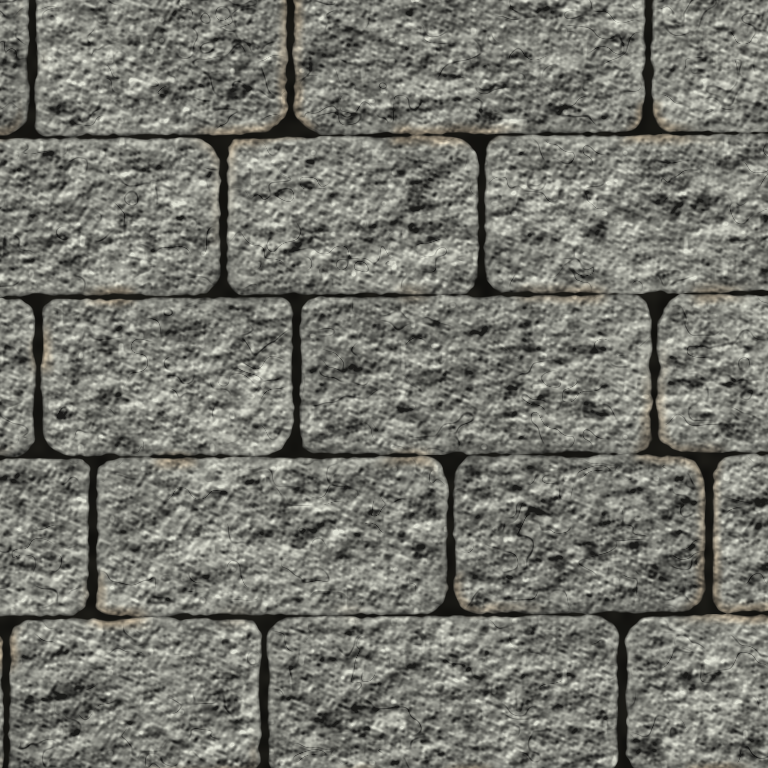
Write a WebGL 1 fragment shader that draws this texture.

```glsl
precision highp float;
// Wall of rough grey split-face concrete blocks, long and short, in staggered courses.

uniform vec2 u_resolution;

const float COURSE = 0.2085;     // height of one course
const float FIRST_JOINT = 0.179; // first bed joint below the top edge
const float TILT = 0.006;        // slight slope of the bed joints
const float PAIR = 0.802;        // one short plus one long block
const float SHORT = 0.336;       // length of a short block
const vec2 HALF_GAP = vec2(0.0050, 0.0021);

const vec3 GAP_COLOR = vec3(0.085, 0.083, 0.070);
const vec3 STONE_TINT = vec3(1.0, 1.005, 0.947);
const vec3 RUST_TINT = vec3(1.06, 0.98, 0.90);

float hash(vec2 p) {
  return fract(sin(dot(p, vec2(127.1, 311.7))) * 43758.5453);
}

float noise(vec2 p) {
  vec2 i = floor(p);
  vec2 f = fract(p);
  f = f * f * (3.0 - 2.0 * f);
  float low = mix(hash(i), hash(i + vec2(1.0, 0.0)), f.x);
  float high = mix(hash(i + vec2(0.0, 1.0)), hash(i + 1.0), f.x);
  return mix(low, high, f.y);
}

// Height of the broken stone face, coarse lumps down to sand grains
float roughHeight(vec2 p) {
  p *= vec2(27.0, 34.0);
  float height = 0.0;
  float amplitude = 0.5;
  for (int i = 0; i < 4; i++) {
    height += amplitude * noise(p);
    p = mat2(1.6, 1.3, -1.3, 1.6) * p + 17.3;
    amplitude *= 0.72;
  }
  return height;
}

// Thin broken fissures that run mostly sideways
float fissures(vec2 p) {
  vec2 warp = vec2(noise(p * 45.0), noise(p * 45.0 + 31.0)) - 0.5;
  float ridge = abs(noise(p * vec2(24.0, 46.0) + warp * 1.8) - 0.5);
  float broken = smoothstep(0.42, 0.68, noise(p * 34.0 + 71.0));
  return (1.0 - smoothstep(0.0, 0.075, ridge)) * broken;
}

// Start of a short block in each course, counted from the top
float courseShift(float row) {
  float k = mod(row, 5.0);
  return k < 0.5 ? 0.042 : k < 1.5 ? 0.291 : k < 2.5 ? 0.050 : k < 3.5 ? 0.587 : 0.008;
}

float roundedBox(vec2 p, vec2 halfSize, float radius) {
  vec2 q = abs(p) - halfSize + radius;
  return length(max(q, 0.0)) + min(max(q.x, q.y), 0.0) - radius;
}

// Brightness of the stone face; rim is 1 at the worn block edge
float stoneTone(vec2 p, float rim) {
  vec2 toLight = vec2(-0.0020, 0.0045);
  float height = roughHeight(p);
  float relief = height - roughHeight(p + toLight);
  float tone = 0.505 + relief * mix(1.15, 0.65, rim);
  tone += 0.20 * (height - 0.66);
  tone += 0.11 * (noise(p * 9.0 + 5.0) - 0.5);
  tone += 0.13 * (noise(p * 251.0) - 0.5);
  // Pits, fissures and pale pebbles
  tone -= 0.20 * smoothstep(0.66, 0.90, noise(p * vec2(52.0, 70.0) + 13.0)) * (1.0 - rim);
  tone -= 0.17 * fissures(p) * (1.0 - 0.8 * rim);
  tone += 0.17 * smoothstep(0.80, 0.95, noise(p * 76.0 + 43.0));
  return tone;
}

void main() {
  vec2 p = gl_FragCoord.xy / u_resolution.y;
  float pixel = 1.0 / u_resolution.y;

  // Find the course and the block
  float depth = (1.0 - p.y + TILT * p.x - FIRST_JOINT) / COURSE + 1.0;
  float row = floor(depth);
  float along = p.x - courseShift(row);
  float pair = floor(along / PAIR);
  along -= pair * PAIR;
  float isLong = step(SHORT, along);
  float blockWidth = mix(SHORT, PAIR - SHORT, isLong);
  vec2 local = vec2(along - isLong * SHORT - 0.5 * blockWidth, (0.5 - fract(depth)) * COURSE);
  vec2 id = vec2(pair * 2.0 + isLong, row);

  // Worn outline with a different radius at each corner
  float radius = mix(0.014, 0.040, hash(id * 4.0 + sign(local) + 9.0));
  float edge = roundedBox(local, 0.5 * vec2(blockWidth, COURSE) - HALF_GAP, radius);
  edge += 0.0045 * (noise(p * 42.0) - 0.55) + 0.0032 * (noise(p * 115.0) - 0.5);

  // Stone face, pale rim and shaded underside
  float rim = smoothstep(-0.017, -0.002, edge);
  float tone = stoneTone(p + 0.37 * id, rim);
  tone += 0.05 * (hash(id + 3.7) - 0.5) + 0.065 * rim;
  tone -= 0.10 * rim * smoothstep(0.03, -0.10, local.y);
  tone *= 1.0 - 0.30 * smoothstep(-0.004, 0.0, edge);
  vec3 stone = STONE_TINT * clamp(tone, 0.10, 0.88);
  stone *= mix(vec3(1.0), RUST_TINT, rim * smoothstep(0.60, 0.85, noise(p * 13.0 + 61.0)));

  // Dark open joints
  vec3 gap = GAP_COLOR * (0.7 + 0.6 * noise(p * 60.0));
  float joint = smoothstep(-pixel, pixel, edge);
  gl_FragColor = vec4(mix(stone, gap, joint), 1.0);
}
```
